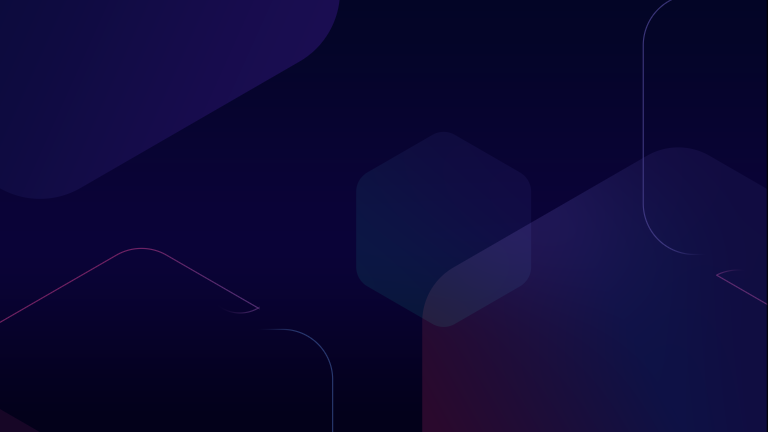
Reproduce this background procedurally as a Shadertoy shader.

```glsl
// Dark indigo backdrop with large translucent rounded hexagons and thin fading outlines.
// Shapes are signed distance functions in units of the canvas height; fills are
// gradients blended over a vertical ramp, and outlines are masked distance bands.

#define LINE_WIDTH 0.0027
#define LINE_ALPHA 0.80
#define SKY_TOP    vec3(0.012, 0.020, 0.148)
#define SKY_MIDDLE vec3(0.040, 0.012, 0.218)
#define SKY_BOTTOM vec3(0.010, 0.002, 0.098)
#define CRIMSON    vec3(0.165, 0.035, 0.175)
#define VIOLET     vec3(0.128, 0.092, 0.345)
#define NAVY       vec3(0.052, 0.068, 0.270)
#define PLUM       vec3(0.066, 0.044, 0.250)
#define PINK       vec3(0.540, 0.160, 0.430)
#define LAVENDER   vec3(0.280, 0.250, 0.550)
#define STEEL      vec3(0.190, 0.270, 0.500)

// Rounded hexagon with vertical left and right sides.
float hexagon(vec2 p, float apothem, float corner) {
    const vec3 k = vec3(-0.8660254, 0.5, 0.5773503);
    float r = apothem - corner;
    p = abs(p.yx);
    p -= 2.0 * min(dot(k.xy, p), 0.0) * k.xy;
    p -= vec2(clamp(p.x, -k.z * r, k.z * r), r);
    return length(p) * sign(p.y) - corner;
}

float roundedBox(vec2 p, vec2 halfSize, float corner) {
    vec2 q = abs(p) - halfSize + corner;
    return length(max(q, 0.0)) + min(max(q.x, q.y), 0.0) - corner;
}

float segment(vec2 p, vec2 a, vec2 b) {
    vec2 ab = b - a;
    return length(p - a - ab * clamp(dot(p - a, ab) / dot(ab, ab), 0.0, 1.0));
}

// Antialiased coverage of a filled shape and of its outline.
float fill(float d) {
    return clamp(0.5 - d * iResolution.y, 0.0, 1.0);
}

float stroke(float d) {
    return LINE_ALPHA * fill(abs(d) - 0.5 * LINE_WIDTH);
}

float glow(vec2 p, vec2 center, vec2 radius) {
    vec2 q = (p - center) / radius;
    return exp(-dot(q, q));
}

// Vertical ramp, brightest across the middle.
vec3 background(float y) {
    vec3 lower = mix(SKY_BOTTOM, SKY_MIDDLE, smoothstep(-0.04, 0.46, y));
    return mix(lower, SKY_TOP, smoothstep(0.44, 1.05, y));
}

// Gradient inside the large lower right hexagon.
vec3 largeHexColor(vec2 p) {
    vec3 color = mix(NAVY, PLUM, smoothstep(0.38, 0.68, p.y));
    color = mix(color, PLUM, 0.8 * smoothstep(1.54, 1.80, p.x + 0.15 * p.y));
    color = mix(color, VIOLET, 0.95 * glow(p, vec2(1.18, 0.48), vec2(0.30, 0.24)));
    float warmth = 1.0 - clamp(dot(p - vec2(0.97, 0.08), vec2(1.75, 0.95)), 0.0, 1.0);
    return mix(color, CRIMSON, warmth * (1.0 - 0.6 * smoothstep(0.20, 0.48, p.y)));
}

void mainImage(out vec4 fragColor, in vec2 fragCoord) {
    vec2 p = fragCoord / iResolution.y;
    vec3 color = background(p.y);

    // Upper left hexagon and the lower left corner.
    vec3 indigo = mix(vec3(0.044, 0.042, 0.235), vec3(0.102, 0.050, 0.318),
                      smoothstep(-0.15, 0.85, p.x + 0.45 * (1.0 - p.y)));
    color = mix(color, indigo, fill(hexagon(p - vec2(0.0926, 1.3125), 0.6944, 0.1875)));
    color = mix(color, vec3(0.090, 0.022, 0.150),
                fill(hexagon(p - vec2(-0.127, -0.220), 0.300, 0.050)));

    // Lower right hexagon, then the small one adding light over it.
    color = mix(color, largeHexColor(p), fill(hexagon(p - vec2(1.570, -0.003), 0.5926, 0.145)));
    vec2 q = p - vec2(1.027, 0.469);
    vec3 tint = mix(vec3(0.004, 0.078, 0.050), vec3(0.030, 0.030, 0.052),
                    smoothstep(-0.22, 0.22, q.x * 0.6 + q.y * 0.8));
    color += tint * fill(hexagon(q, 0.2025, 0.052));

    // Left ridge with its fading curl.
    float ridge = stroke(hexagon(p - vec2(0.3275, -0.3589), 0.6944, 0.116));
    float curl = stroke(length(p - vec2(0.5556, 0.3588)) - 0.0833);
    curl *= step(p.y, 0.3588) * smoothstep(0.50, 0.62, p.x);
    vec3 ridgeColor = mix(PINK, LAVENDER, 0.6 * smoothstep(0.25, 0.6, p.x));
    color = mix(color, ridgeColor, max(ridge, curl) * fill(p.x - 0.6005));

    // Right edge line with its fading curl.
    float slope = stroke(segment(p, vec2(1.659, 0.3630), vec2(1.820, 0.2700)));
    float hook = stroke(length(p - vec2(1.7083, 0.2639)) - 0.111);
    hook *= step(0.2639, p.y) * fill(1.658 - p.x) * (1.0 - smoothstep(1.64, 1.73, p.x));
    color = mix(color, mix(PINK, LAVENDER, 0.4), max(slope, hook));

    // Rounded corners at the bottom and at the upper right.
    float lowBox = stroke(roundedBox(p - vec2(0.4700, -0.1625), vec2(0.3, 0.4), 0.1157));
    color = mix(color, STEEL, lowBox * smoothstep(0.59, 0.70, p.x));
    float highBox = stroke(roundedBox(p - vec2(1.8890, 0.712), vec2(0.4, 0.301), 0.118));
    color = mix(color, LAVENDER, highBox * (1.0 - smoothstep(1.53, 1.64, p.x)));

    // Thin dark rim along the right side.
    float rim = fill(iResolution.x / iResolution.y - 0.0030 - p.x);
    fragColor = vec4(color * (1.0 - 0.8 * rim), 1.0);
}
```
